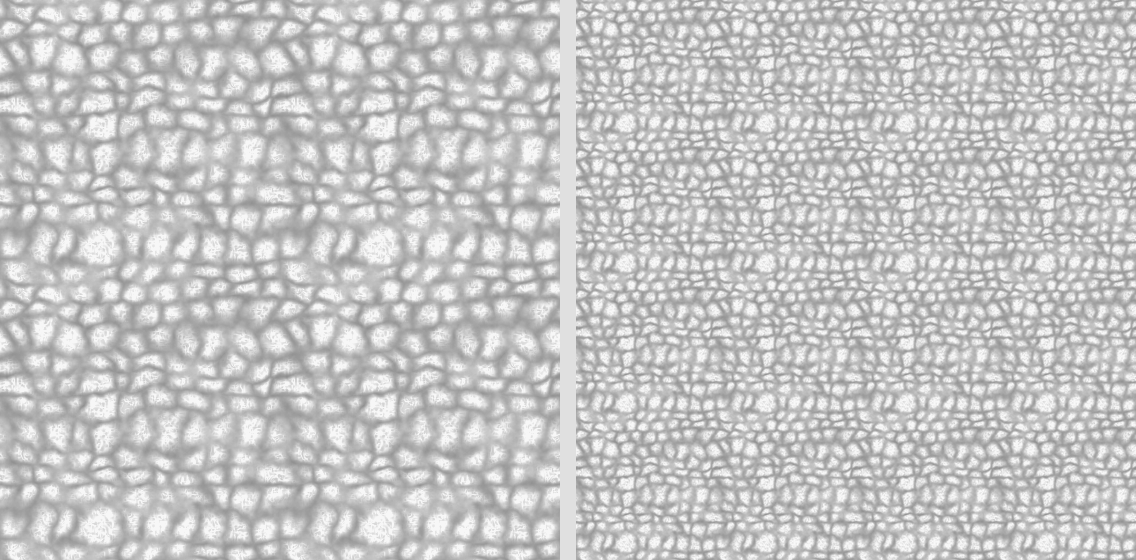
Left, the tile; right, the same tile 2 across and 2 down.
Write a WebGL 1 fragment shader that draws this texture map.

```glsl
precision highp float;
// Pale grey rubble wall: coursed rounded stones with wide soft joints and crinkled, bright faces.

uniform vec2 u_resolution;

const float REPEATS = 2.0;              // identical tiles across and down
const vec2 STONES = vec2(10.0, 12.0);   // stones per row, rows per tile
const vec2 JITTER = vec2(0.50, 0.34);   // scatter of stone centres
const float SIZE_SPREAD = 0.34;         // extra reach of the largest stones
const float WARP = 0.20;                // bending of outlines, in stones
const float JOINT_TONE = 0.615;
const float BODY_GAIN = 0.165;
const float CORE_GAIN = 0.13;
const float CRINKLE_GAIN = 0.17;
const float STONE_VARIATION = 0.06;
const float STAIN_GAIN = 0.10;
const float TAU = 6.2831853;

float hash(vec2 p) {
  vec3 q = fract(vec3(p.xyx) * 0.1031);
  q += dot(q, q.yzx + 33.33);
  return fract((q.x + q.y) * q.z);
}

// Value noise on the unit tile; a whole period makes it wrap.
float noise(vec2 tile, float period, float seed) {
  vec2 p = tile * period;
  vec2 i = floor(p);
  vec2 f = p - i;
  f = f * f * (3.0 - 2.0 * f);
  vec2 a = mod(i, period) + seed;
  vec2 b = mod(i + 1.0, period) + seed;
  return mix(mix(hash(a), hash(vec2(b.x, a.y)), f.x),
             mix(hash(vec2(a.x, b.y)), hash(b), f.x), f.y);
}

vec2 noisePair(vec2 tile, float period, float seed) {
  return vec2(noise(tile, period, seed), noise(tile, period, seed + 36.0)) - 0.5;
}

float fbm(vec2 tile, float period, float seed) {
  float sum = 0.0;
  float gain = 0.5;
  for (int k = 0; k < 4; k++) {
    sum += gain * noise(tile, period, seed);
    period *= 2.0;
    seed += 17.0;
    gain *= 0.5;
  }
  return sum / 0.9375;
}

// Thin bright lines along the mid level of the noise.
float ridge(vec2 tile, float period, float seed) {
  return 1.0 - abs(2.0 * noise(tile, period, seed) - 1.0);
}

// Returns distance to the nearest stone, gap to the second, and the stone's random value.
vec3 stoneField(vec2 p) {
  float nearest = 9.0;
  float second = 9.0;
  float id = 0.0;
  for (int j = -2; j <= 2; j++) {
    float row = floor(p.y) + float(j);
    float wrappedRow = mod(row, STONES.y);
    float shift = hash(vec2(wrappedRow, 71.0));
    float baseColumn = floor(p.x - shift);
    for (int i = -2; i <= 2; i++) {
      float column = baseColumn + float(i);
      vec2 cell = vec2(mod(column, STONES.x), wrappedRow);
      vec2 scatter = vec2(hash(cell + 5.0), hash(cell + 29.0)) - 0.5;
      vec2 centre = vec2(column + shift, row) + 0.5 + JITTER * scatter;
      vec2 d = p - centre;
      float shape = hash(cell + 53.0);
      d.y += d.x * 0.5 * (hash(cell + 83.0) - 0.5);
      d *= vec2(mix(1.08, 0.82, shape), mix(0.95, 1.20, shape));
      float reach = SIZE_SPREAD * pow(hash(cell + 101.0), 5.0);
      float dist = length(d) - reach;
      if (dist < nearest) {
        second = nearest;
        nearest = dist;
        id = hash(cell + 137.0);
      } else {
        second = min(second, dist);
      }
    }
  }
  return vec3(nearest, second - nearest, id);
}

void main() {
  vec2 tile = fract(gl_FragCoord.xy / u_resolution * REPEATS);

  // Uneven courses and bent outlines
  vec2 p = tile * STONES;
  p.y += 0.24 * sin(TAU * (3.0 * tile.y + 0.1)) + 0.12 * sin(TAU * (tile.x + 2.0 * tile.y));
  p += WARP * 2.0 * noisePair(tile, 13.0, 11.0) + WARP * 0.7 * noisePair(tile, 36.0, 67.0);

  // Rounded stone bodies and their brighter cores, both with long soft slopes
  vec3 stone = stoneField(p);
  float rough = noise(tile, 42.0, 131.0) - 0.5;
  float gap = stone.y + 0.16 * rough;
  float body = smoothstep(-0.12, 0.48, gap) * smoothstep(0.95, 0.22, stone.x);
  float core = smoothstep(0.12, 0.66, gap) * smoothstep(0.56, 0.12, stone.x + 0.12 * rough);

  // Crinkled mineral surface
  vec2 bent = tile + 0.010 * noisePair(tile, 50.0, 151.0);
  float crinkle = 0.55 * ridge(bent, 84.0, 191.0) + 0.45 * ridge(bent, 122.0, 223.0);
  crinkle = smoothstep(0.25, 0.95, crinkle);

  // Stains, pale smears over the joints and grain
  float stain = fbm(tile, 7.0, 251.0) - 0.5;
  float smear = smoothstep(0.50, 0.78, fbm(tile, 9.0, 277.0));
  float grain = fbm(tile, 40.0, 307.0) - 0.5;

  float tone = JOINT_TONE + BODY_GAIN * body + core * (CORE_GAIN + CRINKLE_GAIN * (crinkle - 0.4));
  tone += STONE_VARIATION * (stone.z - 0.5) * body;
  tone += STAIN_GAIN * stain + 0.13 * grain + 0.13 * smear * (1.0 - body);
  tone += 0.06 * (crinkle - 0.5) * body * (1.0 - core);
  gl_FragColor = vec4(vec3(clamp(tone, 0.48, 0.97)), 1.0);
}
```
